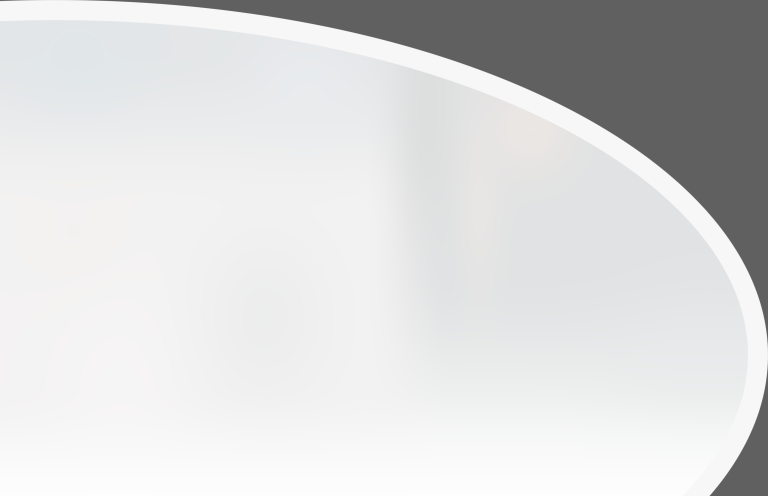
Reproduce this background procedurally as a WebGL 2 fragment shader.

```glsl
#version 300 es
precision highp float;
// A large pale lens with a white rim, softly blurred grey lights inside, on dark grey.

uniform vec2 u_resolution;
out vec4 outColor;

const float ASPECT = 1.55;
const vec3 BACKDROP = vec3(0.378);
const vec3 RIM = vec3(0.968);
const vec3 MIST = vec3(0.992);

// Approximate signed distance to an axis-aligned ellipse, accurate near its edge.
float ellipseDistance(vec2 p, vec2 radii) {
    float k = length(p / radii);
    float slope = length(p / (radii * radii));
    return k * (k - 1.0) / max(slope, 1e-4);
}

// Blends a soft elliptical spot of the given tint over a colour.
vec3 addGlow(vec3 base, vec2 uv, vec2 centre, vec2 size, vec3 tint, float strength) {
    vec2 d = (uv - centre) / size;
    return mix(base, tint, strength * exp(-dot(d, d)));
}

// Anti-aliased coverage of the inside of a shape.
float coverage(float d, float pixel) {
    return 1.0 - smoothstep(-0.7 * pixel, 0.7 * pixel, d);
}

// Blurred interior: two vertical gradients, soft spots, then mist at the foot.
vec3 interior(vec2 uv) {
    vec3 left = mix(vec3(0.955, 0.950, 0.950), vec3(0.893, 0.903, 0.908),
                    smoothstep(0.56, 0.90, uv.y));
    vec3 right = mix(vec3(0.950, 0.955, 0.952), vec3(0.880, 0.886, 0.890),
                     smoothstep(0.08, 0.46, uv.y));
    vec3 c = mix(left, right, smoothstep(0.47, 0.59, uv.x));

    // Cool lights along the top
    c = addGlow(c, uv, vec2(0.10, 0.88), vec2(0.08, 0.12), vec3(0.875, 0.905, 0.920), 0.6);
    c = addGlow(c, uv, vec2(0.40, 0.83), vec2(0.08, 0.12), vec3(0.915, 0.925, 0.935), 0.8);

    // Warm and bright areas on the left, with a grey hollow beside them
    c = addGlow(c, uv, vec2(0.10, 0.52), vec2(0.08, 0.13), vec3(0.946, 0.942, 0.934), 0.5);
    c = addGlow(c, uv, vec2(0.16, 0.22), vec2(0.10, 0.20), vec3(0.970, 0.964, 0.965), 0.7);
    c = addGlow(c, uv, vec2(0.345, 0.36), vec2(0.085, 0.17), vec3(0.922, 0.925, 0.925), 0.85);

    // Dark fold and rosy streak on the right
    c = addGlow(c, uv, vec2(0.555, 0.76), vec2(0.040, 0.24), vec3(0.862, 0.864, 0.864), 0.8);
    c = addGlow(c, uv, vec2(0.625, 0.58), vec2(0.030, 0.18), vec3(0.916, 0.906, 0.900), 0.75);
    c = addGlow(c, uv, vec2(0.69, 0.74), vec2(0.060, 0.10), vec3(0.925, 0.906, 0.894), 0.9);
    c = addGlow(c, uv, vec2(0.92, 0.28), vec2(0.12, 0.15), vec3(0.908, 0.917, 0.922), 0.5);

    return mix(c, MIST, 1.0 - smoothstep(-0.02, 0.22, uv.y));
}

void main() {
    vec2 uv = gl_FragCoord.xy / u_resolution;
    vec2 p = uv * vec2(ASPECT, 1.0) - vec2(0.111, 0.284);
    float pixel = 1.0 / u_resolution.y;
    float d = ellipseDistance(p, vec2(1.439, 0.716));

    vec3 color = mix(BACKDROP, RIM, coverage(d, pixel));
    color = mix(color, interior(uv), coverage(d + 0.0405, pixel));
    outColor = vec4(color, 1.0);
}
```
